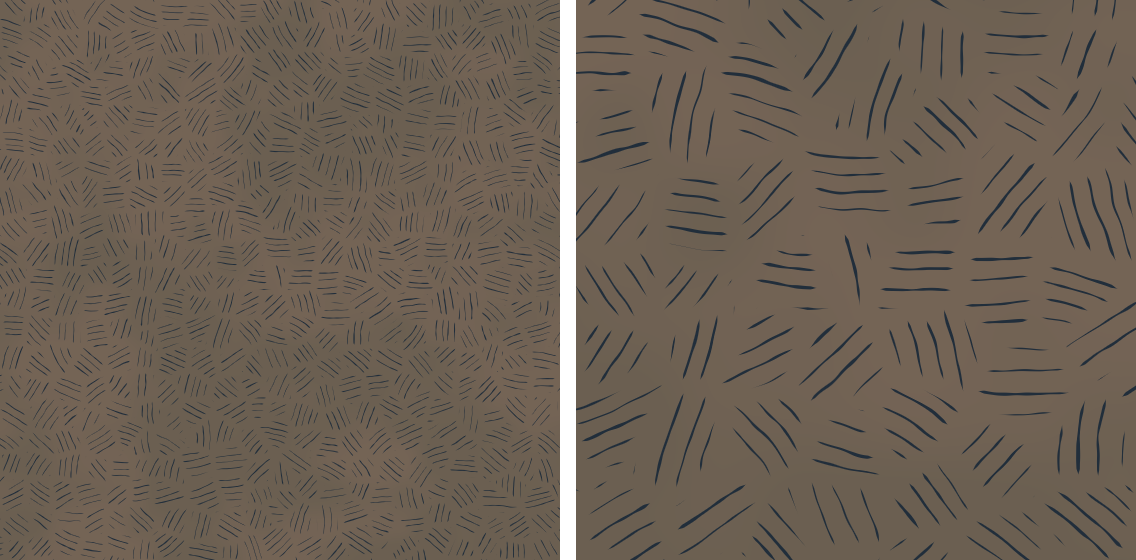
Left: the whole. Right: its middle third, enlarged.
Give the GLSL for this pattern, as a Shadertoy shader.

```glsl
float hash(vec2 p) {
    vec3 q = fract(vec3(p.xyx) * 0.1031);
    q += dot(q, q.yzx + 33.33);
    return fract((q.x + q.y) * q.z);
}

float noise(vec2 p) {
    vec2 i = floor(p), f = fract(p);
    f = f * f * (3.0 - 2.0 * f);
    return mix(mix(hash(i), hash(i + vec2(1, 0)), f.x),
               mix(hash(i + vec2(0, 1)), hash(i + vec2(1, 1)), f.x), f.y);
}

// Jittered centre of a patch
vec2 site(vec2 cell) {
    return cell + 0.12 + 0.76 * vec2(hash(cell + 17.0), hash(cell + 71.0));
}

// Grid cell whose site lies nearest to p
vec2 nearestCell(vec2 p) {
    vec2 base = floor(p), best = base;
    float bestDist = 1e3;
    for (int y = -2; y <= 2; y++)
    for (int x = -2; x <= 2; x++) {
        vec2 cell = base + vec2(x, y);
        float dist = distance(p, site(cell));
        if (dist < bestDist) { bestDist = dist; best = cell; }
    }
    return best;
}

// Distance from p to the border of a patch, positive inside
float borderDistance(vec2 p, vec2 cell) {
    vec2 centre = site(cell);
    float dist = 1e3;
    for (int y = -2; y <= 2; y++)
    for (int x = -2; x <= 2; x++) {
        if (x == 0 && y == 0) continue;
        vec2 other = site(cell + vec2(x, y));
        dist = min(dist, dot(0.5 * (centre + other) - p, normalize(other - centre)));
    }
    return dist;
}

// Ink coverage of the parallel pen strokes that fill each patch
float strokes(vec2 p, float pixel) {
    vec2 cell = nearestCell(p);
    float angle = 3.14159 * hash(cell + 5.0);
    vec2 along = vec2(cos(angle), sin(angle));
    vec2 across = vec2(-along.y, along.x);
    vec2 local = p - site(cell);
    float u = dot(local, along);

    // Bent, wobbling rows
    float bend = 0.36 * (hash(cell + 31.0) - 0.5);
    float v = dot(local, across) + bend * u * u
            + 0.04 * (noise(p * 3.5 + 40.0) - 0.5);
    float spacing = mix(0.21, 0.27, hash(cell + 43.0));
    float row = floor(v / spacing);
    vec2 id = cell * 7.0 + vec2(row, row * 3.0) + 200.0;
    float offset = v - (row + 0.5 + 0.26 * (hash(id) - 0.5)) * spacing
                 - 0.06 * u * (hash(id + 9.0) - 0.5);

    // Each stroke ends a little short of the border, with a taper
    float margin = mix(0.045, 0.13, hash(id + 23.0));
    float inside = borderDistance(p - across * offset, cell) - margin;
    float halfWidth = mix(0.008, 0.019, hash(id + 57.0));
    halfWidth *= 0.6 + 0.75 * noise(vec2(u * 7.0, hash(id) * 90.0));
    halfWidth *= smoothstep(0.0, 0.09, inside);

    // Box filtered line
    float cover = min(offset + 0.5 * pixel, halfWidth) - max(offset - 0.5 * pixel, -halfWidth);
    return clamp(cover / pixel, 0.0, 1.0);
}

void mainImage(out vec4 fragColor, in vec2 fragCoord) {
    float pixel = 21.0 / iResolution.y;
    vec2 p = fragCoord * pixel + 50.0;

    // Faintly mottled ground
    float mottle = 0.65 * noise(p * 0.28) + 0.35 * noise(p * 0.8 + 30.0);
    vec3 ground = mix(vec3(0.455, 0.391, 0.334), vec3(0.418, 0.373, 0.317),
                      smoothstep(0.3, 0.75, mottle));
    vec3 ink = vec3(0.13, 0.18, 0.23);
    fragColor = vec4(mix(ground, ink, strokes(p, pixel)), 1.0);
}
```
